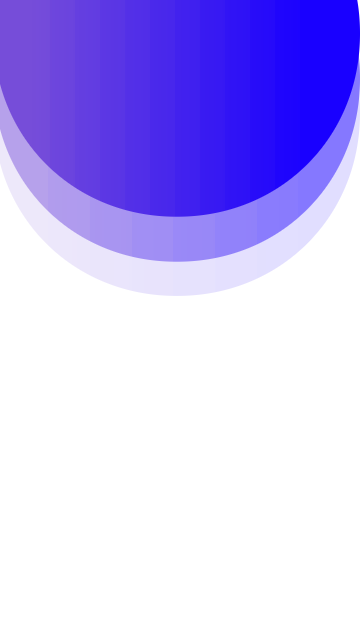
This background is drawn by a Shadertoy shader. Its source:

```glsl
// Three stacked rounded domes hang from the top edge over white.
// Each is one softly squared disc, shifted down and paler toward the back,
// filled by a violet-to-blue ramp that is split into soft vertical bands.

const vec3 WHITE  = vec3(1.0);
const vec3 VIOLET = vec3(0.463, 0.302, 0.851);
const vec3 BLUE   = vec3(0.098, 0.0, 1.0);

const float CENTER_X  = 0.491;
const float RADIUS    = 0.509;
const float ROUNDNESS = 2.05;

// Approximate signed distance to a superelliptic disc.
float discDistance(vec2 p, float radius, float power) {
    vec2 q = pow(abs(p) / radius, vec2(power));
    return (pow(q.x + q.y, 1.0 / power) - 1.0) * radius;
}

// Snap x to the middle of its band; strength blends smooth and stepped.
float banded(float x, float width, float phase, float strength) {
    float stepped = (floor((x - phase) / width) + 0.5) * width + phase;
    return mix(x, stepped, strength);
}

// Horizontal ramp, flat at both ends.
vec3 ramp(float x) {
    return mix(VIOLET, BLUE, clamp((x - 0.093) / 0.745, 0.0, 1.0));
}

// Paint one dome, with its fill thinned toward white by opacity.
vec3 paintDome(vec3 base, vec2 p, float centerDepth, float opacity,
               vec3 fill, float pixel) {
    float d = discDistance(p - vec2(CENTER_X, centerDepth), RADIUS, ROUNDNESS);
    float coverage = clamp(0.5 - d / pixel, 0.0, 1.0);
    return mix(base, mix(WHITE, fill, opacity), coverage);
}

void mainImage(out vec4 fragColor, in vec2 fragCoord) {
    // Unit is the canvas width; y is depth below the top edge.
    float pixel = 1.0 / iResolution.x;
    vec2 p = vec2(fragCoord.x, iResolution.y - fragCoord.y) * pixel;

    // Back domes use broad bands, the front one narrow soft bands.
    vec3 broad = ramp(banded(p.x, 0.1157, 0.0185, 0.75));
    vec3 narrow = ramp(banded(p.x, 0.0694, 0.0, 0.6));

    // Back to front.
    vec3 color = WHITE;
    color = paintDome(color, p, 0.313, 0.13, broad, pixel);
    color = paintDome(color, p, 0.218, 0.53, broad, pixel);
    color = paintDome(color, p, 0.093, 1.0, narrow, pixel);

    fragColor = vec4(color, 1.0);
}
```
